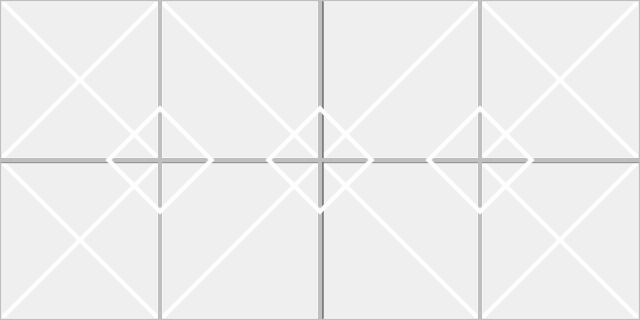
This pattern is drawn by a Shadertoy shader. Its source:

```glsl
#define TILES vec2(4.0, 2.0)
#define GROUT_HALF 0.013
#define BEVEL_HALF 0.019
#define STROKE_HALF 0.0135
#define DIAMOND_RADIUS 0.322
#define BORDER_TRIM 0.005
#define TILE_COLOR vec3(0.937)
#define STROKE_COLOR vec3(0.995)
#define GROUT_COLOR vec3(0.75)
#define SHADE_COLOR vec3(0.57)
#define CRACK_COLOR vec3(0.42)

// Coverage of a band around distance zero, with a one-pixel soft edge
float band(float dist, float halfWidth, float pixel) {
    return clamp((halfWidth - abs(dist)) / pixel + 0.5, 0.0, 1.0);
}

// Outer tiles carry both diagonals, inner tiles only the one through the centre
float diagonalDistance(vec2 p) {
    vec2 mirrored = abs(p - 0.5 * TILES);
    vec2 q = fract(mirrored);
    float d = abs(q.x - q.y);
    if (mirrored.x > 1.0) d = min(d, abs(q.x + q.y - 1.0));
    return d * 0.70711;
}

// Diamond outlines centred on the inner crossings of the middle seam
float diamondDistance(vec2 p) {
    float column = clamp(round(p.x), 1.0, TILES.x - 1.0);
    vec2 q = abs(p - vec2(column, 0.5 * TILES.y));
    return (q.x + q.y - DIAMOND_RADIUS) * 0.70711;
}

// Distance to the nearest seam, with slimmer seams along the outer border
float seamDistance(vec2 p) {
    vec2 border = min(p, TILES - p);
    vec2 d = abs(p - round(p)) + BORDER_TRIM * (1.0 - step(0.5, border));
    return min(d.x, d.y);
}

void mainImage(out vec4 fragColor, in vec2 fragCoord) {
    vec2 p = fragCoord / iResolution.xy * TILES;
    float pixel = TILES.y / iResolution.y;
    float seam = seamDistance(p);
    vec2 middle = p - 0.5 * TILES;

    // Tile face, bevel and diagonals
    vec3 color = TILE_COLOR;
    color = mix(color, STROKE_COLOR, 0.8 * band(seam, BEVEL_HALF, pixel));
    color = mix(color, STROKE_COLOR, band(diagonalDistance(p), STROKE_HALF, pixel));

    // Shadows below the horizontal seam and right of the central one
    color = mix(color, SHADE_COLOR, band(middle.y + 0.016, 0.004, pixel));
    color = mix(color, CRACK_COLOR, band(middle.x - 0.018, 0.005, pixel));

    // Grout, then diamonds on top
    color = mix(color, GROUT_COLOR, band(seam, GROUT_HALF, pixel));
    color = mix(color, STROKE_COLOR, band(diamondDistance(p), STROKE_HALF, pixel));

    fragColor = vec4(color, 1.0);
}
```
